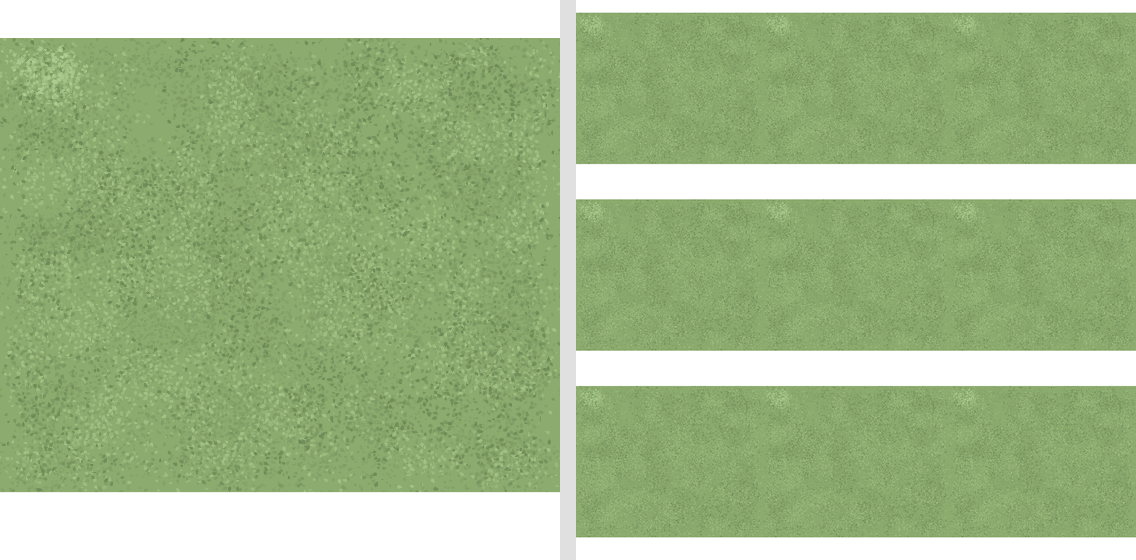
Left: one tile. Right: repeated 3 by 3.
A Shadertoy shader for this texture:

```glsl
// A green band of clustered leafy specks between white margins, tiling on all sides.

vec3 hash3(vec3 p) {
    p = fract(p * vec3(0.1031, 0.1030, 0.0973));
    p += dot(p, p.yxz + 33.33);
    return fract((p.xxy + p.yxx) * p.zyx);
}

// Value noise that wraps after "period" cells
float wrapNoise(vec2 p, float period, float seed) {
    vec2 cell = floor(p * period), f = fract(p * period);
    f = f * f * (3.0 - 2.0 * f);
    vec2 a = mod(cell, period), b = mod(cell + 1.0, period);
    float low = mix(hash3(vec3(a, seed)).x, hash3(vec3(b.x, a.y, seed)).x, f.x);
    float high = mix(hash3(vec3(a.x, b.y, seed)).x, hash3(vec3(b, seed)).x, f.x);
    return mix(low, high, f.y);
}

// Patchy abundance of specks, averaging about one
float clumps(vec2 p, float seed) {
    float n = 0.65 * wrapNoise(p, 12.0, seed) + 0.35 * wrapNoise(p, 27.0, seed + 7.0);
    return 2.0 * smoothstep(0.22, 0.78, n);
}

// Coverage of angular specks, one candidate per cell, each with its own opacity
float specks(vec2 p, float count, float seed, float share) {
    vec2 base = floor(p * count);
    float blur = 0.6 * count / iResolution.y;
    float cover = 0.0;
    for (int y = -1; y <= 1; y++)
    for (int x = -1; x <= 1; x++) {
        vec2 cell = base + vec2(x, y);
        vec3 place = hash3(vec3(mod(cell, count), seed));
        vec3 form = hash3(vec3(mod(cell, count), seed + 41.0));
        if (place.z > share * clumps((cell + 0.5) / count, seed)) continue;

        // Tapered, randomly turned lozenge
        float angle = 6.2832 * form.x;
        float radius = mix(0.22, 0.48, form.y);
        vec2 q = p * count - cell - place.xy;
        q = mat2(cos(angle), -sin(angle), sin(angle), cos(angle)) * q;
        q.x *= 1.0 + 0.4 * q.y / radius;
        q = abs(q);
        float d = max(1.4 * q.x, dot(q, vec2(0.85, 0.75))) - radius;
        float opacity = mix(0.45, 1.0, form.z);
        cover = max(cover, opacity * (1.0 - smoothstep(-blur, blur, d)));
    }
    return cover;
}

void mainImage(out vec4 fragColor, in vec2 fragCoord) {
    vec2 p = fragCoord / iResolution.xy;

    // Distance into the band, and thinner specks along its border
    float inside = min(p.y - 0.121, 0.932 - p.y);
    float border = min(inside, min(p.x, 1.0 - p.x));
    float fade = mix(0.3, 1.05, smoothstep(0.0, 0.06, border));

    // Soft shadow specks, then light and dark ones
    vec3 color = vec3(0.55, 0.67, 0.43);
    color = mix(color, vec3(0.50, 0.62, 0.40), specks(p, 150.0, 3.0, 0.46 * fade));
    color = mix(color, vec3(0.50, 0.61, 0.40), specks(p, 116.0, 19.0, 0.44 * fade));
    color = mix(color, vec3(0.64, 0.76, 0.52), specks(p, 122.0, 57.0, 0.40 * fade));
    color = mix(color, vec3(0.43, 0.54, 0.34), specks(p, 120.0, 83.0, 0.29 * fade));

    // Bright cluster in the upper left corner
    float glow = 1.0 - smoothstep(0.3, 1.25, length((p - vec2(0.088, 0.868)) / vec2(0.07, 0.05)));
    if (glow > 0.0) {
        color = mix(color, vec3(0.66, 0.79, 0.55), specks(p, 100.0, 101.0, 1.2 * glow));
        color = mix(color, vec3(0.68, 0.81, 0.57), specks(p, 112.0, 131.0, 1.2 * glow));
    }

    // White margins above and below
    float edge = 0.5 / iResolution.y;
    color = mix(vec3(1.0), color, smoothstep(-edge, edge, inside));
    fragColor = vec4(color, 1.0);
}
```
